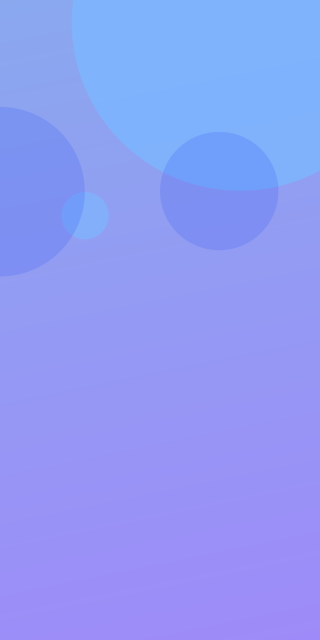
This background is drawn by a Shadertoy shader. Its source:

```glsl
// Translucent blue discs floating over a slanted periwinkle-to-violet gradient.

const vec3 PERIWINKLE = vec3(0.54, 0.66, 0.935);
const vec3 VIOLET     = vec3(0.62, 0.545, 0.975);
const vec3 SKY_BLUE   = vec3(0.485, 0.715, 1.0);
const vec3 DEEP_BLUE  = vec3(0.19, 0.33, 0.96);
const float SLANT     = 0.2;

// Linear gradient reaching its end colours in opposite canvas corners.
vec3 slantedGradient(vec2 p, vec2 size, float angle, vec3 start, vec3 end) {
    vec2 direction = vec2(sin(angle), -cos(angle));
    float span = dot(size, abs(direction));
    float t = dot(p - 0.5 * size, direction) / span + 0.5;
    return mix(start, end, clamp(t, 0.0, 1.0));
}

// Antialiased disc coverage.
float disc(vec2 p, vec2 center, float radius, float pixel) {
    float distanceToEdge = length(p - center) - radius;
    return 1.0 - smoothstep(-pixel, pixel, distanceToEdge);
}

// Blend one translucent disc over the colour beneath it.
vec3 paintDisc(vec3 base, vec2 p, vec2 center, float radius,
               vec3 tint, float opacity, float pixel) {
    return mix(base, tint, opacity * disc(p, center, radius, pixel));
}

void mainImage(out vec4 fragColor, in vec2 fragCoord) {
    // The canvas is one unit wide and two units high.
    vec2 size = vec2(1.0, 2.0);
    vec2 p = fragCoord / iResolution.xy * size;
    float pixel = 0.75 / iResolution.x;

    vec3 color = slantedGradient(p, size, SLANT, PERIWINKLE, VIOLET);

    // Bright discs
    color = paintDisc(color, p, vec2(0.75, 1.93), 0.526, SKY_BLUE, 0.8, pixel);
    color = paintDisc(color, p, vec2(0.266, 1.326), 0.074, SKY_BLUE, 0.65, pixel);

    // Shaded discs
    color = paintDisc(color, p, vec2(0.0, 1.401), 0.265, DEEP_BLUE, 0.2, pixel);
    color = paintDisc(color, p, vec2(0.685, 1.403), 0.185, DEEP_BLUE, 0.2, pixel);

    fragColor = vec4(color, 1.0);
}
```
